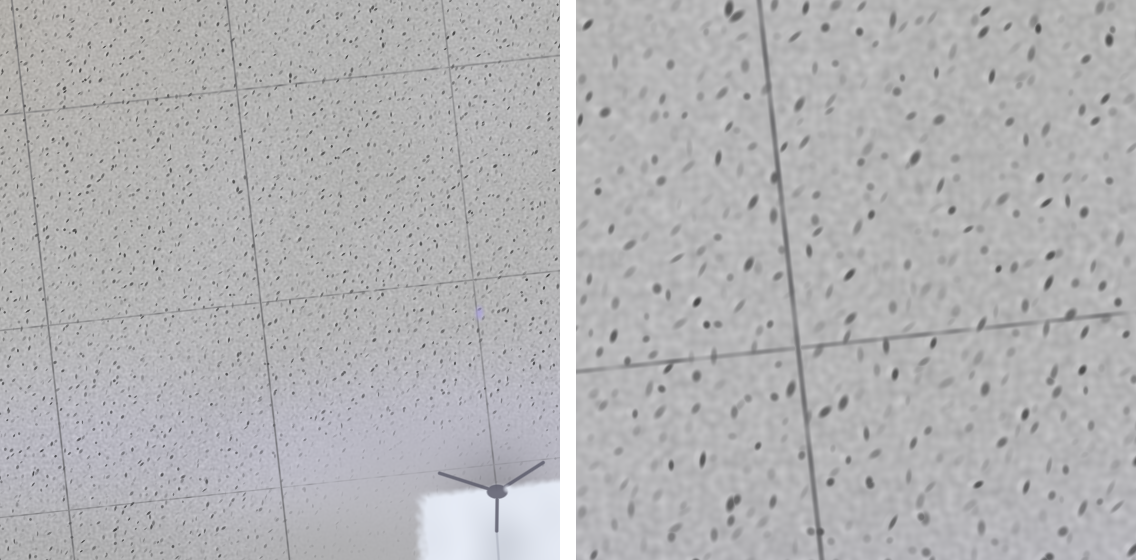
Left, the full canvas; right, a detail of the centre.
This texture is drawn by a Shadertoy shader. Its source:

```glsl
#define TILE_PITCH 0.384
#define SEAM_WIDTH 0.0014
#define PIT_CELLS 63.0
#define PIT_DEPTH 0.56
#define GRAIN 0.085
#define PANEL vec3(0.705, 0.705, 0.703)
#define COOL_PANEL vec3(0.725, 0.722, 0.765)
#define SEAM_COLOR vec3(0.36, 0.36, 0.37)
#define GLARE vec3(0.89, 0.91, 0.95)
#define FAN_COLOR vec3(0.36, 0.36, 0.42)
#define FAN_HUB vec2(0.888, 0.122)

vec2 hash2(vec2 p) {
    vec3 q = fract(p.xyx * vec3(0.1031, 0.1030, 0.0973));
    q += dot(q, q.yzx + 33.33);
    return fract((q.xx + q.yz) * q.zy);
}

float cornerSlope(vec2 cell, vec2 corner, vec2 f) {
    return dot(hash2(cell + corner + 71.0) * 2.0 - 1.0, f - corner);
}

float gradientNoise(vec2 p) {
    vec2 c = floor(p), f = p - c;
    vec2 w = f * f * f * (f * (f * 6.0 - 15.0) + 10.0);
    float low = mix(cornerSlope(c, vec2(0, 0), f), cornerSlope(c, vec2(1, 0), f), w.x);
    float high = mix(cornerSlope(c, vec2(0, 1), f), cornerSlope(c, vec2(1, 1), f), w.x);
    return mix(low, high, w.y);
}

float segmentDistance(vec2 p, vec2 a, vec2 b) {
    vec2 ab = b - a;
    return length(p - a - ab * clamp(dot(p - a, ab) / dot(ab, ab), 0.0, 1.0));
}

// Coverage of a stroke with softened edges
float stroke(float dist, float halfWidth, float soft) {
    return 1.0 - smoothstep(halfWidth - soft, halfWidth + soft, dist);
}

// Slanted pits: x is the dark hollow, y the lit rim beside it
vec2 pits(vec2 p) {
    vec2 q = p * PIT_CELLS, home = floor(q), result = vec2(0.0);
    for (int j = -1; j <= 1; j++)
    for (int i = -1; i <= 1; i++) {
        vec2 cell = home + vec2(i, j);
        vec2 place = hash2(cell), size = hash2(cell + 137.0), look = hash2(cell + 311.0);
        float angle = 1.1 + (look.x - 0.5) * 1.1;
        vec2 axis = vec2(cos(angle), sin(angle));
        mat2 toPit = mat2(axis.x, -axis.y, axis.y, axis.x);
        vec2 radii = vec2(mix(0.20, 0.46, size.x), mix(0.13, 0.25, size.y));
        vec2 d = q - cell - place;
        float depth = mix(0.12, 1.0, look.y * look.y);
        float hollow = 1.0 - smoothstep(0.25, 1.0, length(toPit * d / radii));
        float rim = 1.0 - smoothstep(0.3, 1.1, length(toPit * (d + vec2(0.22, -0.08)) / radii));
        result = max(result, depth * vec2(hollow, rim));
    }
    return result;
}

void mainImage(out vec4 fragColor, in vec2 fragCoord) {
    vec2 uv = fragCoord / iResolution.xy;
    float px = 1.0 / min(iResolution.x, iResolution.y);
    float down = 1.0 - uv.y;

    // Uneven light: warm upper left, cool band low down
    float cloud = gradientNoise(uv * 4.0);
    float band = exp(-pow((uv.y - 0.19 - 0.05 * uv.x) / 0.13, 2.0));
    float cool = clamp(band * 0.85 + 0.3 * uv.x * down + cloud * 0.3, 0.0, 1.0);
    vec3 color = mix(PANEL, COOL_PANEL, cool);
    float warm = smoothstep(0.6, 0.0, length(uv - vec2(0.0, 1.0)));
    color -= warm * vec3(0.005, 0.015, 0.03);
    color += cloud * 0.02 - 0.02 * smoothstep(0.12, 0.02, uv.y);

    // Surface grain and pits, blurred out beside the glare
    float haze = smoothstep(0.42, 0.16, length((uv - vec2(0.8, 0.06)) * vec2(0.85, 1.4)));
    float clarity = 1.0 - 0.85 * haze;
    color += gradientNoise(uv * 170.0) * GRAIN * clarity;
    color += gradientNoise(uv * 60.0) * 0.03 * clarity;
    vec2 pit = pits(uv) * clarity * (0.95 + 0.5 * gradientNoise(uv * 9.0));
    color += 0.05 * pit.y * (1.0 - pit.x);
    color *= 1.0 - PIT_DEPTH * pit.x;

    // Tilted panel grid, its rows closing up toward the bottom
    float column = (uv.x - 0.112 * down - 0.021) / TILE_PITCH;
    float slant = down + 0.107 * uv.x;
    float row = 2.602 * (slant - 0.206) + 0.546 * (slant - 0.206) * (slant - 0.59);
    vec2 seamDist = abs(fract(vec2(column, row) + 0.5) - 0.5) * TILE_PITCH;
    float soft = max(px, 0.0012);
    float upright = stroke(seamDist.x, SEAM_WIDTH, soft);
    float level = stroke(seamDist.y, SEAM_WIDTH, soft);
    upright *= 0.68 + 0.6 * gradientNoise(vec2(column * 3.0, uv.y * 45.0));
    upright *= 1.0 - 0.35 * smoothstep(0.55, 0.8, uv.x);
    level *= 0.42 + 0.9 * gradientNoise(vec2(uv.x * 55.0, row * 3.0));
    level *= 1.0 - 0.7 * haze;
    color = mix(color, SEAM_COLOR, clamp(max(upright, level), 0.0, 1.0));

    // Soft shade above the fan and a small violet glint
    vec2 fromHub = uv - FAN_HUB;
    color *= 1.0 - 0.16 * exp(-dot(fromHub, fromHub) * 160.0);
    float glint = stroke(length((uv - vec2(0.856, 0.441)) * vec2(1.3, 0.8)), 0.008, 0.008);
    color = mix(color, vec3(0.66, 0.62, 0.92), 0.6 * glint);

    // Bright window glare with a ragged left edge
    float ragged = 0.012 * gradientNoise(uv * 70.0);
    float glareTop = 0.112 + 0.11 * (uv.x - 0.75);
    float glare = smoothstep(0.738, 0.765, uv.x + ragged);
    glare *= 1.0 - smoothstep(glareTop - 0.006, glareTop + 0.012, uv.y + ragged * 0.4);
    vec3 glareColor = GLARE + 0.05 * gradientNoise(uv * vec2(14.0, 9.0));
    glareColor -= 0.07 * smoothstep(0.09, 0.0, abs(uv.x - 0.9)) * smoothstep(0.12, 0.03, uv.y);
    color = mix(color, glareColor, glare);

    // Fan: two blades, hub and hanging rod
    float fan = segmentDistance(uv, FAN_HUB, vec2(0.785, 0.155));
    fan = min(fan, segmentDistance(uv, FAN_HUB, vec2(0.970, 0.174)));
    fan = min(fan, segmentDistance(uv, FAN_HUB, vec2(0.887, 0.052)));
    float hub = length(fromHub * vec2(0.75, 1.1)) - 0.014;
    float rod = segmentDistance(uv, vec2(0.887, 0.052), vec2(0.892, -0.02));
    color = mix(color, vec3(0.68, 0.70, 0.75), 0.7 * stroke(rod, 0.002, soft));
    color = mix(color, FAN_COLOR, 0.85 * stroke(min(fan - 0.003, hub), 0.0, soft));
    float shine = length(fromHub - vec2(0.018, 0.005));
    color = mix(color, GLARE, 0.7 * stroke(shine, 0.006, 0.004));

    fragColor = vec4(clamp(color, 0.0, 1.0), 1.0);
}
```
